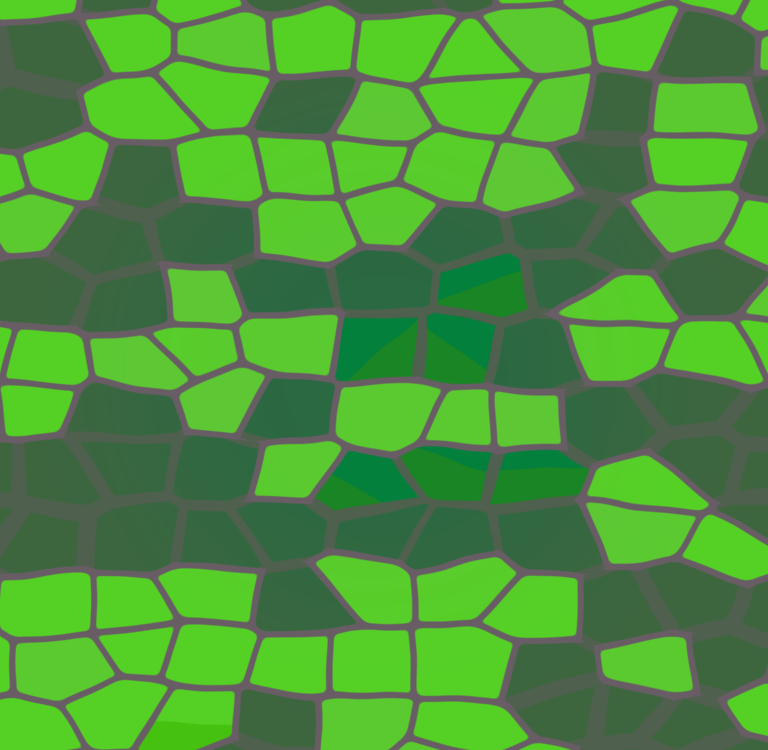
Write a Shadertoy shader that draws this pattern.

```glsl
const vec2 CELL = vec2(0.112, 0.0815);   // average stone size
const vec2 METRIC = vec2(1.0, 1.65);     // flattens the seams between rows
const vec3 LIME = vec3(0.33, 0.82, 0.14);
const vec3 SOFT_LIME = vec3(0.365, 0.78, 0.205);
const vec3 OLIVE_LIME = vec3(0.27, 0.76, 0.06);
const vec3 MOSS = vec3(0.24, 0.40, 0.245);
const vec3 TEAL = vec3(0.165, 0.41, 0.26);
const vec3 EMERALD = vec3(0.01, 0.50, 0.23);
const vec3 FERN = vec3(0.10, 0.52, 0.14);
const vec3 MAUVE_SEAM = vec3(0.41, 0.365, 0.395);
const vec3 GREY_SEAM = vec3(0.31, 0.375, 0.305);

vec2 hash2(vec2 p) {
    vec3 q = fract(p.xyx * vec3(0.1031, 0.1030, 0.0973));
    q += dot(q, q.yzx + 33.33);
    return fract((q.xx + q.yz) * q.zy);
}

float cornerGradient(vec2 corner, vec2 offset) {
    float angle = 6.2832 * hash2(corner + 71.0).x;
    return dot(vec2(cos(angle), sin(angle)), offset);
}

float gradientNoise(vec2 p) {
    vec2 i = floor(p), f = fract(p);
    vec2 u = f * f * f * (f * (f * 6.0 - 15.0) + 10.0);
    vec2 e = vec2(0.0, 1.0);
    float low = mix(cornerGradient(i, f), cornerGradient(i + e.yx, f - e.yx), u.x);
    float high = mix(cornerGradient(i + e, f - e), cornerGradient(i + 1.0, f - 1.0), u.x);
    return mix(low, high, u.y);
}

float smoothMin(float a, float b, float k) {
    float h = max(k - abs(a - b), 0.0) / k;
    return min(a, b) - 0.25 * h * h * k;
}

// Jittered centre of a stone, in canvas units
vec2 stoneCentre(vec2 id) {
    return (id + 0.5 + (hash2(id) - 0.5) * vec2(0.68, 0.52)) * CELL;
}

// Bright stones gather in loose groups
bool isBright(vec2 id) {
    return hash2(id + 19.0).x + 0.75 * gradientNoise(id * 0.37 + 4.3) > 0.49;
}

vec2 nearestStone(vec2 p) {
    vec2 base = floor(p / CELL), best = base;
    float bestDist = 1e3;
    for (int y = -2; y <= 2; y++)
    for (int x = -2; x <= 2; x++) {
        vec2 id = base + vec2(x, y);
        vec2 r = (stoneCentre(id) - p) * METRIC;
        float d = dot(r, r);
        if (d < bestDist) { bestDist = d; best = id; }
    }
    return best;
}

// Distances to seams: x where a bright stone is involved, y between dark ones
vec2 seamDistances(vec2 p, vec2 id) {
    vec2 own = (stoneCentre(id) - p) * METRIC;
    bool ownBright = isBright(id);
    vec2 dist = vec2(1.0);
    for (int y = -2; y <= 2; y++)
    for (int x = -2; x <= 2; x++) {
        if (x == 0 && y == 0) continue;
        vec2 other = id + vec2(x, y);
        vec2 r = (stoneCentre(other) - p) * METRIC;
        vec2 across = r - own;
        float d = dot(0.5 * (own + r), across) / length(across * METRIC);
        if (ownBright || isBright(other)) dist.x = smoothMin(dist.x, d, 0.006);
        else dist.y = min(dist.y, d);
    }
    return dist;
}

// Stone colour; a few stones are split by a slanted facet
vec3 stoneColour(vec2 p, vec2 id, vec2 middle, float pixel) {
    vec2 centre = stoneCentre(id), pick = hash2(id + 53.0);
    float outward = smoothstep(0.1, 0.5, distance(p, middle));
    float stoneOut = distance(centre, middle);
    vec2 slope = normalize(vec2(pick.x - 0.5, -0.6));
    float facet = smoothstep(-pixel, pixel, dot(p - centre, slope));
    if (isBright(id)) {
        float softness = 0.75 * (1.0 - outward) + 0.7 * step(0.78, pick.x);
        vec3 lime = mix(LIME, SOFT_LIME, min(softness, 1.0));
        bool split = pick.y > 0.9 && stoneOut > 0.45;
        return split ? mix(lime, OLIVE_LIME, facet) : lime;
    }
    bool jewel = pick.y > 0.78 && stoneOut < 0.26;
    return jewel ? mix(EMERALD, FERN, facet) : mix(TEAL, MOSS, outward);
}

float seamMask(float dist, float halfWidth, float pixel) {
    return 1.0 - smoothstep(-pixel, pixel, dist - halfWidth);
}

void mainImage(out vec4 fragColor, in vec2 fragCoord) {
    float pixel = 1.0 / iResolution.y;
    vec2 p = fragCoord * pixel;
    vec2 middle = 0.5 * iResolution.xy * pixel;

    // Slight bend of the straight seams
    vec2 bend = vec2(gradientNoise(p * 14.0), gradientNoise(p * 14.0 + 37.0));
    vec2 q = p + 0.005 * bend;

    vec2 id = nearestStone(q);
    vec2 seams = seamDistances(q, id);
    vec3 colour = stoneColour(q, id, middle, pixel);

    // Broad grey seams between dark stones, thin mauve ones round bright stones
    float outward = smoothstep(0.2, 0.7, distance(p, middle));
    float greyWidth = 0.0072 + 0.004 * outward + 0.006 * gradientNoise(p * 6.0 + 9.0);
    colour = mix(colour, GREY_SEAM, seamMask(seams.y, greyWidth, pixel));
    colour = mix(colour, MAUVE_SEAM, seamMask(seams.x, 0.0043, pixel));
    fragColor = vec4(colour, 1.0);
}
```
